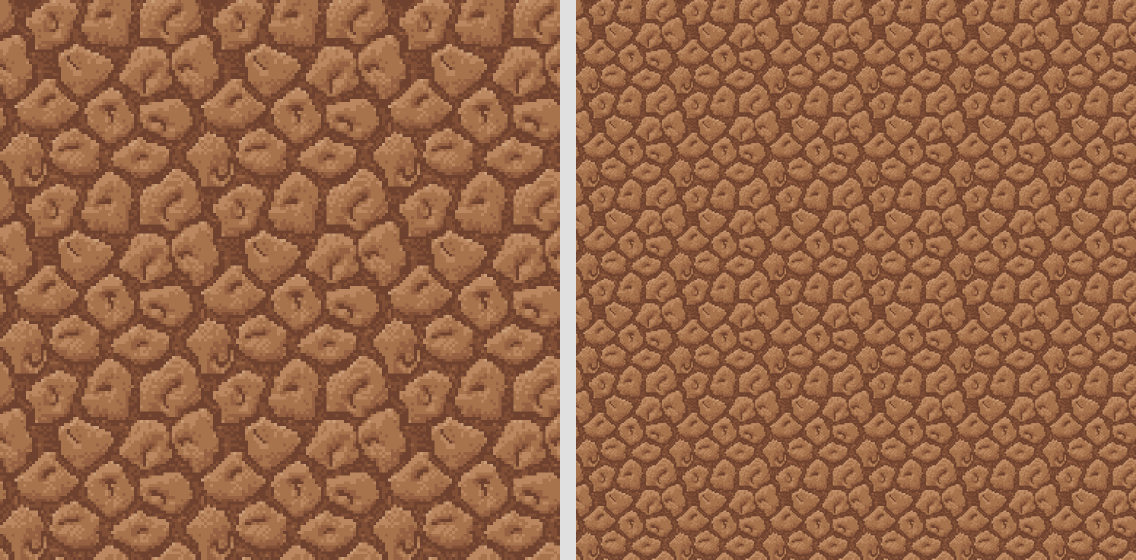
Left, the tile; right, the same tile 2 across and 2 down.
Write a Shadertoy shader that draws this texture.

```glsl
// Tiling pixel-art ground: rounded brown stones lit from above, set in dark speckled soil.

const float REPEATS = 3.0;               // tiles across the canvas
const float TILE = 64.0;                 // art pixels per tile
const vec2 STONES = vec2(3.0, 4.0);      // stones per tile
const vec2 LIGHT = vec2(-0.35, 0.94);

const vec3 TONES[6] = vec3[6](
    vec3(0.43, 0.26, 0.18), vec3(0.50, 0.31, 0.21), vec3(0.59, 0.38, 0.26),
    vec3(0.65, 0.45, 0.30), vec3(0.73, 0.53, 0.38), vec3(0.79, 0.62, 0.47));

// Two random values for a lattice point that wraps at the given period.
vec2 hashWrap(vec2 cell, vec2 period, uint seed) {
    uvec2 c = uvec2(mod(cell, period) + 0.5);
    uint n = c.x * 1597334677u ^ c.y * 3812015801u ^ seed * 2654435769u;
    n = (n ^ (n >> 15)) * 2246822519u;
    n = (n ^ (n >> 13)) * 3266489917u;
    n ^= n >> 16;
    return vec2(n & 65535u, n >> 16) / 65535.0;
}

// Smooth two-channel value noise, centred on zero.
vec2 noiseWrap(vec2 p, float period, uint seed) {
    vec2 i = floor(p), f = fract(p);
    f = f * f * (3.0 - 2.0 * f);
    vec2 size = vec2(period);
    vec2 low = mix(hashWrap(i, size, seed), hashWrap(i + vec2(1, 0), size, seed), f.x);
    vec2 high = mix(hashWrap(i + vec2(0, 1), size, seed), hashWrap(i + vec2(1, 1), size, seed), f.x);
    return mix(low, high, f.y) - 0.5;
}

float smoothMin(float a, float b, float k) {
    float h = max(k - abs(a - b), 0.0) / k;
    return min(a, b) - h * h * k * 0.25;
}

// Distance to an arc that opens downward, spanning +-halfAngle around the top.
float arcDistance(vec2 p, float halfAngle, float radius) {
    vec2 end = vec2(sin(halfAngle), cos(halfAngle));
    p.x = abs(p.x);
    return end.y * p.x > end.x * p.y ? length(p - end * radius) : abs(length(p) - radius);
}

vec2 stoneCentre(vec2 id) {
    float stagger = 0.5 * mod(id.y, 2.0) - 0.25;
    vec2 jitter = (hashWrap(id, STONES, 1u) - 0.5) * vec2(0.46, 0.5);
    return (id + 0.5 + vec2(stagger, 0.0) + jitter) * TILE / STONES;
}

// Curled crack inside one stone.
float crackDistance(vec2 p, vec2 id) {
    vec2 place = hashWrap(id, STONES, 2u);
    vec2 form = hashWrap(id, STONES, 3u);
    vec2 q = p - (place - vec2(0.5, 0.75)) * vec2(8.0, 6.0);
    float a = form.x * 6.2832;
    q = mat2(cos(a), sin(a), -sin(a), cos(a)) * q;
    return arcDistance(q, mix(0.6, 1.4, form.y), mix(2.0, 3.6, place.x));
}

// Height field in art pixels: positive in stones, negative in soil and cracks.
float stoneField(vec2 p) {
    p += 3.4 * noiseWrap(p * 6.0 / TILE, 6.0, 4u);
    p += 2.8 * noiseWrap(p * 14.0 / TILE, 14.0, 5u);
    vec2 base = floor(p * STONES / TILE), nearest = base;
    float best = 1e6;
    for (int y = -1; y <= 1; y++)
    for (int x = -1; x <= 1; x++) {
        vec2 id = base + vec2(x, y);
        float dist = length(p - stoneCentre(id));
        if (dist < best) { best = dist; nearest = id; }
    }
    vec2 centre = stoneCentre(nearest);
    float border = 50.0;
    for (int y = -1; y <= 1; y++)
    for (int x = -2; x <= 2; x++) {
        if (x == 0 && y == 0) continue;
        vec2 other = stoneCentre(nearest + vec2(x, y));
        float side = dot(p - 0.5 * (centre + other), normalize(centre - other));
        border = smoothMin(border, side, 4.0);
    }
    float gap = mix(0.9, 2.5, hashWrap(nearest, STONES, 6u).x);
    return min(border - gap, crackDistance(p - centre, nearest) - 0.6);
}

// Flat colour of one art pixel.
vec3 groundColour(vec2 pixel) {
    vec2 p = pixel + 0.5;
    float height = stoneField(p);
    float slope = clamp((height - stoneField(p + 2.0 * LIGHT)) * 0.5, -1.0, 1.0);
    vec2 grain = hashWrap(pixel, vec2(TILE), 7u);
    float dither = grain.x - 0.5;

    float stone = 3.42 + 1.9 * slope * exp(-height / 2.5) + dither;
    float depth = max(-height, 0.0);
    float soil = 0.5 + 0.45 * depth + 0.25 * slope + dither * (0.6 + 0.5 * depth);
    soil += step(0.94, grain.y) * step(0.8, depth);
    float tone = height > 0.0 ? max(stone, 1.0) : clamp(soil, 0.0, 2.5);
    return TONES[int(clamp(tone, 0.0, 5.0))];
}

void mainImage(out vec4 fragColor, in vec2 fragCoord) {
    // Average four samples to smooth the art-pixel edges.
    vec3 colour = vec3(0.0);
    for (int i = 0; i < 4; i++) {
        vec2 offset = vec2(i & 1, i >> 1) * 0.5 - 0.25;
        vec2 uv = (fragCoord + offset) / iResolution.xy;
        colour += groundColour(floor(uv * REPEATS * TILE));
    }
    fragColor = vec4(colour * 0.25, 1.0);
}
```
